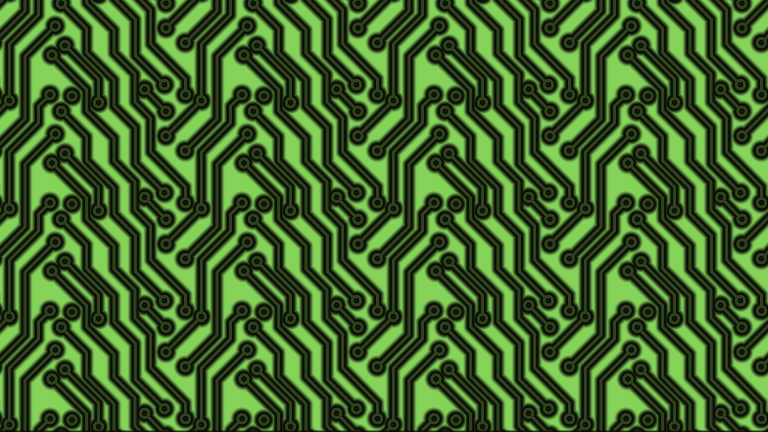
A WebGL 2 fragment shader for this pattern:

```glsl
#version 300 es
precision highp float;

#define REPEATS 4.0
#define TILE vec2(192.0, 108.0)
#define PAD_RADIUS 4.2
#define CORE_WIDTH 1.5
#define GLOW_START 2.5
#define GLOW_END 8.2
#define EDGE_BAND 1.5
#define BOARD_GREEN vec3(0.52, 0.83, 0.35)
#define CORE_GREEN vec3(0.18, 0.26, 0.11)
#define GROOVE_BLACK vec3(0.04, 0.05, 0.02)

uniform vec2 u_resolution;
out vec4 fragColor;

// Bends of each trace in tile units, y downwards
const vec2 LONG_OUTER[11] = vec2[](
  vec2(52, 55), vec2(86.7, 89.7), vec2(86.7, 111), vec2(114, 138),
  vec2(114, 161), vec2(135, 182), vec2(135, 210), vec2(150.7, 226),
  vec2(150.7, 260), vec2(185.5, 295), vec2(185.5, 310.7));
const vec2 LONG_INNER[8] = vec2[](
  vec2(61.3, 3.3), vec2(86.7, 28.7), vec2(86.7, 52.7), vec2(114, 80),
  vec2(114, 106), vec2(135.3, 127.3), vec2(135.3, 163.5), vec2(164.5, 192.7));
const vec2 RISING_OUTER[5] = vec2[](
  vec2(50, 94.7), vec2(38.5, 106.2), vec2(38.5, 123), vec2(9.3, 152.2),
  vec2(9.3, 208.7));
const vec2 RISING_INNER[4] = vec2[](
  vec2(55.3, 26), vec2(25, 56.3), vec2(25, 119), vec2(-6.7, 150.7));
const vec2 HOOK[3] = vec2[](vec2(65, 45.5), vec2(98.5, 79), vec2(98.5, 102.7));
const vec2 LINK_UP[2] = vec2[](vec2(-26, 136), vec2(9.3, 100.7));
const vec2 LINK_DOWN[2] = vec2[](vec2(144.7, 89.3), vec2(166, 111.3));
const vec2 LONE_PAD = vec2(72, 96);

// Shortest offset on the repeating tile
vec2 wrapTile(vec2 v) {
  return v - TILE * floor(v / TILE + 0.5);
}

float segmentDistance(vec2 p, vec2 a, vec2 b) {
  vec2 halfSpan = 0.5 * (b - a);
  vec2 q = wrapTile(p - 0.5 * (a + b));
  float t = clamp(dot(q, halfSpan) / dot(halfSpan, halfSpan), -1.0, 1.0);
  return length(q - halfSpan * t);
}

float padDistance(vec2 p, vec2 center) {
  return length(wrapTile(p - center));
}

// Adds a polyline and a pad at both of its ends
#define TRACE(T) for (int i = 1; i < T.length(); i++) wire = min(wire, segmentDistance(p, T[i - 1], T[i])); pad = min(pad, min(padDistance(p, T[0]), padDistance(p, T[T.length() - 1])));

void main() {
  float unit = REPEATS * TILE.y / u_resolution.y;
  vec2 p = vec2(gl_FragCoord.x, u_resolution.y - gl_FragCoord.y) * unit;

  float wire = 1e3;
  float pad = padDistance(p, LONE_PAD);
  TRACE(LONG_OUTER)
  TRACE(LONG_INNER)
  TRACE(RISING_OUTER)
  TRACE(RISING_INNER)
  TRACE(HOOK)
  TRACE(LINK_UP)
  TRACE(LINK_DOWN)

  // Pads are rings that hide the wire inside them
  float d = pad < PAD_RADIUS ? PAD_RADIUS - pad : min(wire, pad - PAD_RADIUS);

  // Glowing board, black groove, dim core
  float soft = max(0.5, 0.5 * unit);
  float glow = smoothstep(GLOW_START, GLOW_END, d);
  float core = 1.0 - smoothstep(CORE_WIDTH - soft, CORE_WIDTH + soft, d);
  vec3 color = mix(GROOVE_BLACK, BOARD_GREEN, glow);
  color = mix(color, CORE_GREEN, core);

  // Dark band along the bottom edge
  float height = gl_FragCoord.y * unit;
  float band = 1.0 - smoothstep(EDGE_BAND - soft, EDGE_BAND + soft, height);
  color = mix(color, GROOVE_BLACK, 0.8 * band);

  fragColor = vec4(color, 1.0);
}
```
